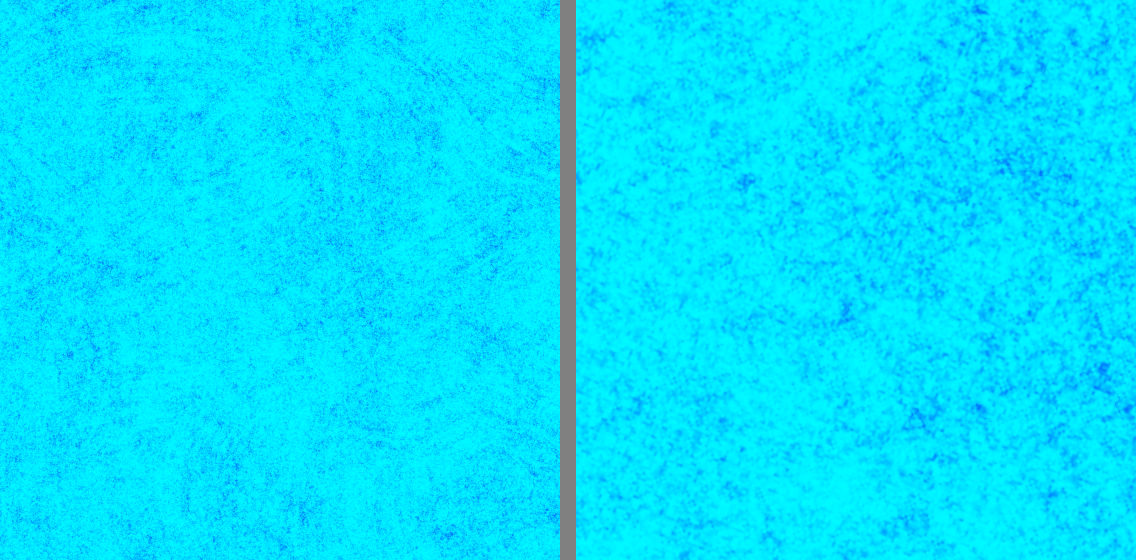
Left, the full canvas; right, a detail of the centre.
Write a Shadertoy shader that draws this texture.

```glsl
// Cyan plaster: fine grain, small blotches, curved dry-brush streaks and thin cracks.
// Each layer is noise of about unit deviation; their sum is one "wear" value,
// which an exponential curve turns into how far the cyan sinks towards blue.

const float GREEN_TOP = 0.98;     // green level of untouched paint
const float TYPICAL_SINK = 0.075; // loss of green at average wear
const float STROKE_CELLS = 5.0;   // brush strokes across the canvas

// Integer hash of a lattice point, 0 to 1
float hash(vec2 cell, float seed) {
    uvec2 q = uvec2(ivec2(cell)) * uvec2(1597334677u, 3812015801u);
    uint h = q.x ^ q.y ^ (uint(seed) * 2798796415u);
    h = (h ^ (h >> 16)) * 2146121005u;
    h = (h ^ (h >> 15)) * 2221713035u;
    h ^= h >> 16;
    return float(h >> 8) / 16777216.0;
}

vec2 rotate(vec2 p, float angle) {
    float c = cos(angle), s = sin(angle);
    return vec2(c * p.x - s * p.y, s * p.x + c * p.y);
}

// Smooth value noise, zero mean and about unit deviation
float noise(vec2 p, float seed) {
    vec2 i = floor(p), f = fract(p);
    f = f * f * (3.0 - 2.0 * f);
    float low = mix(hash(i, seed), hash(i + vec2(1, 0), seed), f.x);
    float high = mix(hash(i + vec2(0, 1), seed), hash(i + vec2(1, 1), seed), f.x);
    return (mix(low, high, f.y) - 0.5) * 4.6;
}

// Octaves of noise, rescaled to unit deviation
float clouds(vec2 p, float frequency, float gain, float seed) {
    float sum = 0.0, power = 0.0, weight = 1.0;
    for (int i = 0; i < 5; i++) {
        p = rotate(p, 0.65);
        sum += weight * noise(p * frequency, seed + float(i));
        power += weight * weight;
        weight *= gain;
        frequency *= 2.0;
    }
    return sum * inversesqrt(power);
}

// Bent bristle marks from one soft-edged stroke per grid cell
float brushStreaks(vec2 uv, float cells, float seed) {
    vec2 p = uv * cells, home = floor(p);
    float sum = 0.0, power = 0.03;
    for (int y = -1; y <= 1; y++)
    for (int x = -1; x <= 1; x++) {
        vec2 cell = home + vec2(x, y);
        vec2 centre = cell + vec2(hash(cell, seed), hash(cell, seed + 1.0));
        float angle = 3.14159 * hash(cell, seed + 2.0);
        float bend = 1.1 * (hash(cell, seed + 3.0) - 0.5);
        vec2 q = rotate(p - centre, angle);
        float window = smoothstep(0.98, 0.25, length(q * vec2(1.0, 1.6)));
        q.y += bend * q.x * q.x;
        q += cell * 7.3;
        float bristles = 0.7 * noise(q * vec2(2.8, 22.0), seed + 4.0)
                       + 0.7 * noise(q * vec2(7.0, 46.0), seed + 5.0);
        sum += window * bristles;
        power += window * window;
    }
    return sum * inversesqrt(power);
}

// Sharp speckle in two sizes, a few thousandths of the canvas wide
float grain(vec2 uv) {
    return 0.78 * noise(rotate(uv, 0.4) * 540.0, 31.0)
         + 0.63 * noise(rotate(uv, 1.1) * 270.0, 32.0);
}

// Thin wandering lines, kept to the most worn places
float cracks(vec2 uv, float blotch) {
    float line = abs(clouds(uv, 32.0, 0.6, 41.0));
    return smoothstep(0.24, 0.0, line) * smoothstep(0.6, 1.8, blotch);
}

vec3 paint(float wear) {
    float z = clamp(wear, -3.0, 4.0);
    float sink = TYPICAL_SINK * exp(0.76 * z - 0.07 * z * z);
    return vec3(0.0, GREEN_TOP - sink, 1.0);
}

void mainImage(out vec4 fragColor, in vec2 fragCoord) {
    vec2 uv = fragCoord / iResolution.y;
    float blotch = clouds(uv, 8.0, 1.08, 11.0);
    float streak = brushStreaks(uv, STROKE_CELLS, 21.0);
    float wear = 0.46 * blotch + 0.36 * streak + 0.86 * grain(uv)
               + 1.0 * cracks(uv, blotch) + 0.01;
    fragColor = vec4(paint(wear), 1.0);
}
```
